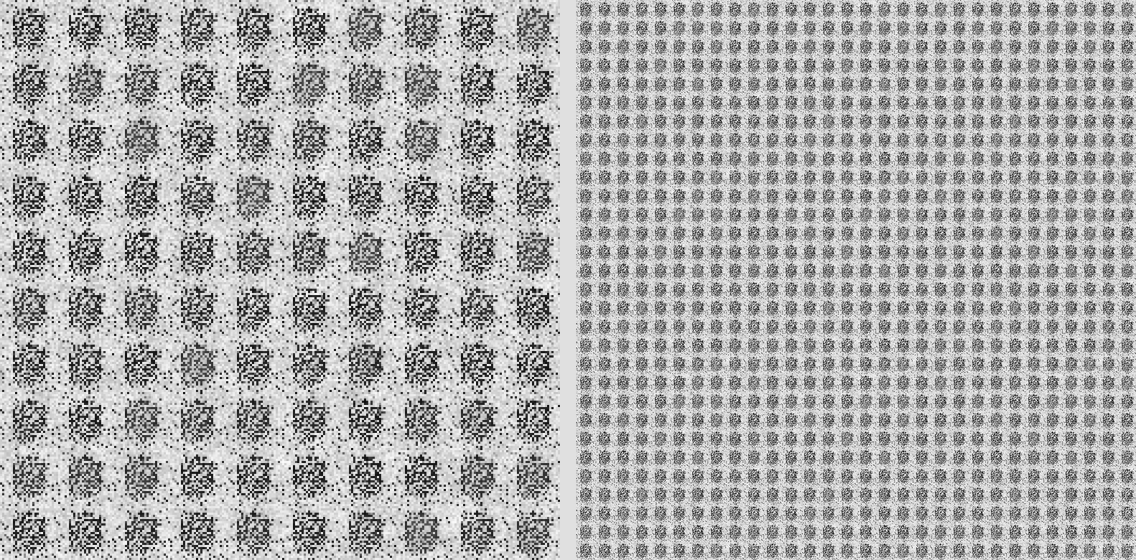
Left, the tile; right, the same tile 3 across and 3 down.
Give the GLSL for this pattern, as a WebGL 2 fragment shader.

```glsl
#version 300 es
precision highp float;
precision highp int;
// Ten by ten soft-edged blots of coarse black grain on speckled pale grey paper.

#define REPEATS 10
#define GRAINS 26
#define BLOT_CENTER vec2(0.53, 0.50)
#define BLOT_RADIUS vec2(0.33, 0.39)
#define CORE_CUT -0.04
#define PAPER_CUT 0.46
#define GRAIN_VARIATION 0.25
#define PAPER_GRAIN 0.19
#define FADE_AMOUNT 0.32

uniform vec2 u_resolution;
out vec4 fragColor;

const vec3 INK = vec3(0.05);
const vec3 PAPER = vec3(0.86);
const vec3 FADED = vec3(0.62);

// Integer hash on a lattice that wraps after "period" cells.
float hash(ivec2 cell, int period, uint seed) {
    uvec2 q = uvec2((cell % period + period) % period);
    uint n = q.x + q.y * 4099u + (seed << 21);
    n = n * 747796405u + 2891336453u;
    n = ((n >> ((n >> 28) + 4u)) ^ n) * 277803737u;
    n = (n >> 22) ^ n;
    return float(n >> 8) / 16777216.0;
}

float gradientDot(ivec2 corner, vec2 offset, int period, uint seed) {
    float angle = 6.28318 * hash(corner, period, seed);
    return dot(vec2(cos(angle), sin(angle)), offset);
}

// Wrapping gradient noise, roughly -0.7 to 0.7.
float gradientNoise(vec2 p, int period, uint seed) {
    ivec2 i = ivec2(floor(p));
    vec2 f = fract(p);
    vec2 w = f * f * f * (f * (f * 6.0 - 15.0) + 10.0);
    float a = gradientDot(i, f, period, seed);
    float b = gradientDot(i + ivec2(1, 0), f - vec2(1, 0), period, seed);
    float c = gradientDot(i + ivec2(0, 1), f - vec2(0, 1), period, seed);
    float d = gradientDot(i + ivec2(1, 1), f - vec2(1, 1), period, seed);
    return mix(mix(a, b, w.x), mix(c, d, w.x), w.y);
}

// Mildly high-passed grain, identical in every repeat: dots and short worms.
float sharedGrain(ivec2 cell) {
    float around = hash(cell + ivec2(1, 0), GRAINS, 1u) + hash(cell - ivec2(1, 0), GRAINS, 1u)
                 + hash(cell + ivec2(0, 1), GRAINS, 1u) + hash(cell - ivec2(0, 1), GRAINS, 1u);
    return hash(cell, GRAINS, 1u) - 0.5 - 0.14 * (around - 2.0);
}

// Squarish distance from the blot centre; 1 is its edge.
float blotDistance(vec2 p) {
    vec2 q = abs((p - BLOT_CENTER) / BLOT_RADIUS);
    return pow(dot(q * q, q) + 0.0001, 1.0 / 3.0);
}

// Values of one grain: x is ink cover, y is paper grain.
vec2 grainTone(ivec2 cell) {
    int total = REPEATS * GRAINS;
    vec2 p = fract((vec2(cell) + 0.5) / float(GRAINS));
    float d = blotDistance(p) + 0.18 * gradientNoise(p * 5.0, 5, 2u);

    // Ink is dense in the core and thins out towards the gaps.
    float cut = mix(CORE_CUT, PAPER_CUT, smoothstep(0.68, 1.12, d));
    cut += 0.06 * smoothstep(1.15, 1.6, d);

    // A small pale arc in the upper core.
    vec2 q = p - vec2(0.56, 0.55);
    float arc = 1.0 - smoothstep(0.015, 0.04, abs(length(q) - 0.10));
    cut += 0.38 * arc * smoothstep(-0.04, 0.03, q.y);

    float own = hash(cell, total, 3u) - 0.5;
    float score = sharedGrain(cell) + GRAIN_VARIATION * own;
    float cover = smoothstep(cut - 0.11, cut + 0.07, score);
    float density = 0.87 + 0.13 * hash(cell, total, 4u);
    return vec2(cover * density, hash(cell, total, 5u) - 0.5);
}

void main() {
    vec2 uv = gl_FragCoord.xy / u_resolution;
    vec2 repeatPos = uv * float(REPEATS);

    // Blend neighbouring grains with a soft edge.
    vec2 g = repeatPos * float(GRAINS) - 0.5;
    ivec2 cell = ivec2(floor(g));
    vec2 w = smoothstep(0.2, 0.8, fract(g));
    vec2 tone = mix(mix(grainTone(cell), grainTone(cell + ivec2(1, 0)), w.x),
                    mix(grainTone(cell + ivec2(0, 1)), grainTone(cell + ivec2(1, 1)), w.x), w.y);

    // Paper with fine grain and broad mottling.
    float mottle = gradientNoise(repeatPos * 2.0, 2 * REPEATS, 6u);
    vec3 color = PAPER + PAPER_GRAIN * tone.y + 0.06 * mottle;
    color = mix(color, INK, tone.x);

    // Some repeats are worn and lose contrast.
    float wear = pow(hash(ivec2(floor(repeatPos)), REPEATS, 7u), 4.0);
    float fade = wear * (1.0 - smoothstep(0.5, 1.25, blotDistance(fract(repeatPos))));
    fade += 0.25 * max(0.0, gradientNoise(repeatPos, REPEATS, 8u));
    color = mix(color, FADED, FADE_AMOUNT * fade);

    fragColor = vec4(clamp(color, 0.0, 1.0), 1.0);
}
```
